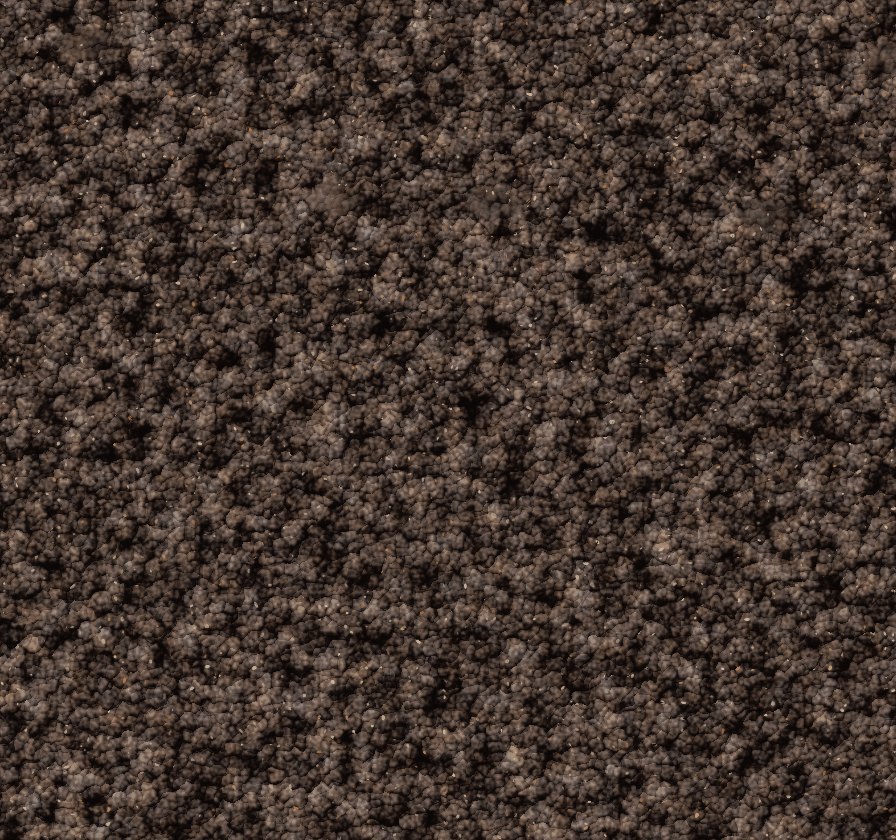
Give the GLSL for this texture, as a WebGL 1 fragment shader.

```glsl
precision highp float;
// Dark crumbly soil: two layers of lit cellular crumbs over gradient noise give
// a tone of about unit spread, which a ramp turns into colours by their shares.
// Pebbles, thin fibres and bright mineral specks are scattered on top.
uniform vec2 u_resolution;

// Soil colours from shadow to highlight
const vec3 PIT = vec3(0.09, 0.06, 0.05);
const vec3 DARK = vec3(0.19, 0.14, 0.12);
const vec3 EARTH = vec3(0.27, 0.22, 0.19);
const vec3 DUST = vec3(0.36, 0.29, 0.25);
const vec3 PALE = vec3(0.46, 0.38, 0.34);
const vec3 GLINT = vec3(0.65, 0.57, 0.49);
const vec3 CREAM = vec3(0.80, 0.71, 0.61);
const vec3 AMBER = vec3(0.68, 0.46, 0.26);

// Feature counts per canvas height
const float PATCHES = 7.0;
const float HOLLOWS = 27.0;
const float CLODS = 46.0;
const float CRUMBS = 104.0;
const float GRAINS = 205.0;
const float SPECKS = 120.0;
const float FIBRES = 14.0;
const float PEBBLES = 6.0;

const float SPECK_CHANCE = 0.10;
const float FIBRE_CHANCE = 0.16;
const float TONE_SPREAD = 1.21;
const vec2 LIGHT = vec2(-0.45, 0.89);

vec2 hash2(vec2 p) {
  vec3 q = fract(p.xyx * vec3(0.1031, 0.1030, 0.0973));
  q += dot(q, q.yzx + 33.33);
  return fract((q.xx + q.yz) * q.zy);
}

float cornerSlope(vec2 cell, vec2 offset) {
  float angle = 6.2832 * hash2(cell).x;
  return dot(vec2(cos(angle), sin(angle)), offset);
}

// Gradient noise scaled to unit deviation
float noise(vec2 p) {
  vec2 i = floor(p), f = fract(p), e = vec2(1.0, 0.0);
  vec2 w = f * f * f * (f * (f * 6.0 - 15.0) + 10.0);
  float low = mix(cornerSlope(i, f), cornerSlope(i + e, f - e), w.x);
  float high = mix(cornerSlope(i + e.yx, f - e.yx), cornerSlope(i + 1.0, f - 1.0), w.x);
  return mix(low, high, w.y) / 0.216;
}

// Nearest crumb: dome height, side lighting and own shade, each of unit deviation
vec3 crumb(vec2 p) {
  vec2 cell = floor(p), toCentre = vec2(0.0);
  float nearest = 9.0, shade = 0.0;
  for (int y = -1; y <= 1; y++) {
    for (int x = -1; x <= 1; x++) {
      vec2 o = vec2(float(x), float(y));
      vec2 d = o + hash2(cell + o) - fract(p);
      vec2 kind = hash2(cell + o + 71.0);
      float dist = dot(d, d) * mix(0.7, 1.6, kind.x);
      if (dist < nearest) {
        nearest = dist;
        toCentre = d;
        shade = kind.y;
      }
    }
  }
  return vec3((0.23 - nearest) / 0.18, dot(-toCentre, LIGHT) / 0.34, (shade - 0.5) / 0.29);
}

float rise(float a, float b, float x) {
  return clamp((x - a) / (b - a), 0.0, 1.0);
}

// Colour at a given share of the area, darkest first
vec3 soilRamp(float share) {
  vec3 c = mix(PIT * 0.4, PIT, rise(0.0, 0.085, share));
  c = mix(c, DARK, rise(0.085, 0.29, share));
  c = mix(c, EARTH, rise(0.29, 0.535, share));
  c = mix(c, DUST, rise(0.535, 0.765, share));
  c = mix(c, PALE, rise(0.765, 0.93, share));
  return mix(c, GLINT, rise(0.93, 1.0, share));
}

// Rotated position inside a scattered item's cell
vec2 placed(vec2 p, vec2 seed, float jitter) {
  vec2 d = fract(p) - 0.5 - (seed - 0.5) * jitter;
  float a = 6.2832 * fract(seed.x * 7.3 + seed.y * 3.7);
  return vec2(cos(a) * d.x + sin(a) * d.y, cos(a) * d.y - sin(a) * d.x);
}

void main() {
  vec2 p = gl_FragCoord.xy / u_resolution.y;
  float pixel = 1.0 / u_resolution.y;
  vec2 warp = vec2(noise(p * 85.0), noise(p * 85.0 + 40.0)) * 0.0016;

  // Soil tone
  float grain = noise(p * GRAINS + 9.0);
  vec3 clod = crumb((p + warp) * CLODS);
  vec3 bit = crumb((p + warp * 0.6) * CRUMBS + 31.0);
  float tone = dot(clod, vec3(0.5, 0.45, 0.25)) + dot(bit, vec3(0.45, 0.45, 0.3));
  tone += 0.5 * noise(p * HOLLOWS + 5.0) + 0.15 * noise(p * PATCHES) + 0.45 * grain;
  tone /= TONE_SPREAD;

  // Dusty pebbles, mostly in the upper part
  vec2 cell = floor(p * PEBBLES);
  vec2 seed = hash2(cell + 13.0);
  vec2 d = fract(p * PEBBLES) - 0.5 - (seed - 0.5) * 0.4 + warp * 5.0;
  float chance = mix(0.03, 0.3, step(0.6, (cell.y + 0.5) / PEBBLES));
  float edge = length(d / vec2(0.21, 0.13));
  float pebble = (1.0 - smoothstep(0.75, 1.05, edge)) * step(hash2(cell + 57.0).x, chance);
  tone = mix(tone, 0.45 * tone + 0.35 + 2.5 * dot(d, LIGHT), pebble * 0.85);

  vec3 color = soilRamp(1.0 / (1.0 + exp(-1.702 * tone)));
  color *= 1.0 + vec3(0.02, 0.0, -0.025) * noise(p * 38.0 + 70.0);

  // Thin fibres
  cell = floor(p * FIBRES);
  d = placed(p * FIBRES, hash2(cell + 3.0), 0.3);
  d.y += 0.8 * d.x * d.x;
  d.x = max(abs(d.x) - 0.24, 0.0);
  float fibre = 1.0 - smoothstep(0.01, 0.01 + 1.2 * pixel * FIBRES, length(d));
  fibre *= step(hash2(cell + 91.0).x, FIBRE_CHANCE) * smoothstep(-1.2, 0.6, tone);
  color = mix(color, mix(PALE, AMBER, 0.35), 0.6 * fibre);

  // Mineral specks
  vec2 q = (p + warp * 0.5) * SPECKS;
  cell = floor(q);
  vec2 kind = hash2(cell + 29.0);
  d = placed(q, hash2(cell + 7.0), 0.4) * vec2(0.85, 1.2);
  float radius = mix(0.14, 0.30, kind.y * kind.y);
  float soft = 0.5 * pixel * SPECKS;
  float speck = 1.0 - smoothstep(radius - soft, radius + soft, length(d));
  speck *= step(kind.x, SPECK_CHANCE) * smoothstep(-1.6, 0.2, tone);
  vec2 tint = hash2(cell + 47.0);
  color = mix(color, mix(CREAM, AMBER, smoothstep(0.55, 0.9, tint.x)), speck * mix(0.45, 1.0, tint.y));

  gl_FragColor = vec4(color, 1.0);
}
```
